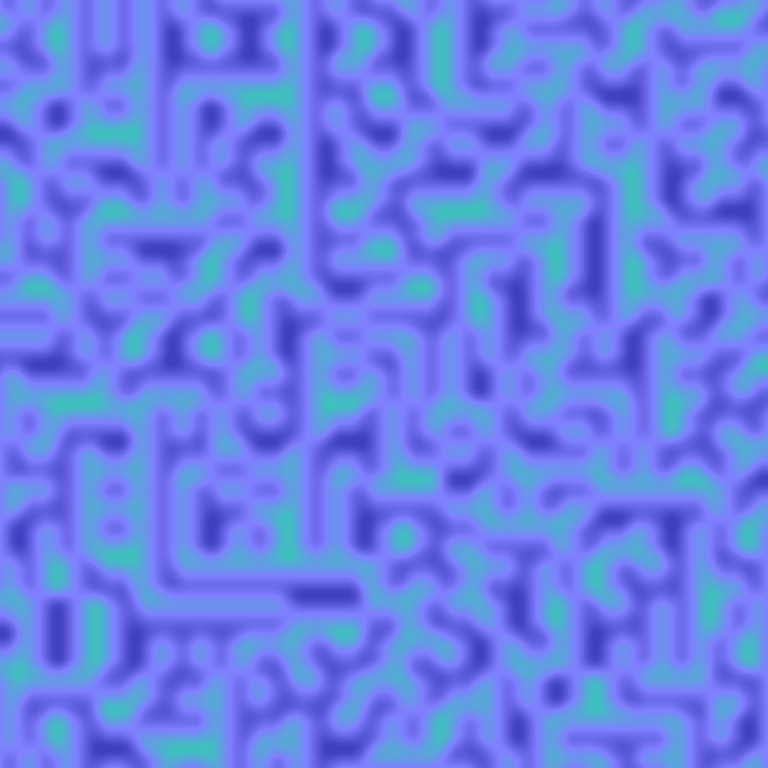
Write a WebGL 2 fragment shader that draws this pattern.

```glsl
#version 300 es
precision highp float;
precision highp int;

// Signed gradient noise whose lattice gradients point only along the axes,
// which yields bars, bends and spots at half-cell positions. The sign picks
// teal or deep blue, the magnitude darkens away from a periwinkle zero line.

uniform vec2 u_resolution;
out vec4 outColor;

const float CELLS_PER_CANVAS = 20.0;
const uint SEED = 77u;
const vec3 ZERO_COLOR = vec3(0.50, 0.50, 1.00);
const vec3 HIGH_COLOR = vec3(0.25, 0.75, 0.75);
const vec3 LOW_COLOR  = vec3(0.25, 0.25, 0.75);

// Integer mixing of one word
uint mixBits(uint n) {
    n = (n ^ (n >> 16)) * 0x7feb352du;
    n = (n ^ (n >> 15)) * 0x846ca68bu;
    return n ^ (n >> 16);
}

// One of the four unit axis directions for a lattice point
vec2 axisGradient(ivec2 lattice, uint seed) {
    uint h = mixBits(uint(lattice.x) + mixBits(uint(lattice.y) + mixBits(seed)));
    float direction = (h & 1u) == 0u ? 1.0 : -1.0;
    return (h & 2u) == 0u ? vec2(direction, 0.0) : vec2(0.0, direction);
}

// Height of the gradient ramp belonging to one cell corner
float cornerRamp(ivec2 cell, ivec2 corner, vec2 local, uint seed) {
    return dot(axisGradient(cell + corner, seed), local - vec2(corner));
}

vec2 quinticFade(vec2 t) {
    return t * t * t * (t * (t * 6.0 - 15.0) + 10.0);
}

// Gradient noise in the range -0.5 to 0.5
float gradientNoise(vec2 p, uint seed) {
    ivec2 cell = ivec2(floor(p));
    vec2 local = fract(p);
    vec2 blend = quinticFade(local);
    float bottom = mix(cornerRamp(cell, ivec2(0, 0), local, seed),
                       cornerRamp(cell, ivec2(1, 0), local, seed), blend.x);
    float top = mix(cornerRamp(cell, ivec2(0, 1), local, seed),
                    cornerRamp(cell, ivec2(1, 1), local, seed), blend.x);
    return mix(bottom, top, blend.y);
}

// Two linear ramps that meet at the zero line
vec3 signedPalette(float value, vec3 low, vec3 zero, vec3 high) {
    vec3 extreme = value < 0.0 ? low : high;
    return mix(zero, extreme, min(2.0 * abs(value), 1.0));
}

void main() {
    vec2 uv = gl_FragCoord.xy / min(u_resolution.x, u_resolution.y);
    float height = gradientNoise(uv * CELLS_PER_CANVAS, SEED);
    outColor = vec4(signedPalette(height, LOW_COLOR, ZERO_COLOR, HIGH_COLOR), 1.0);
}
```
